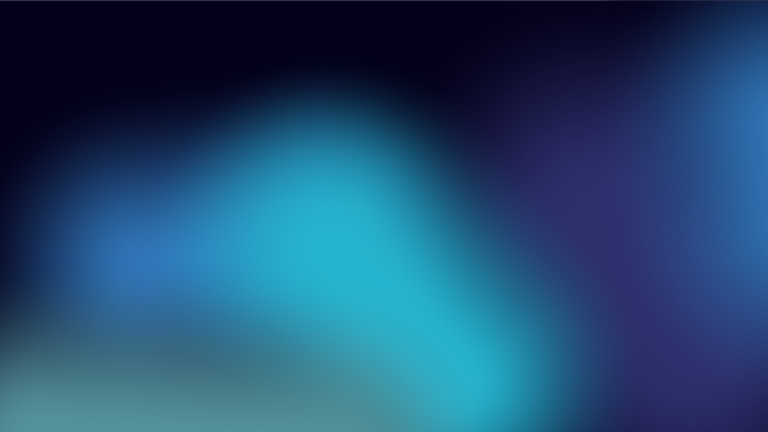
Write a WebGL 2 fragment shader that draws this background.

```glsl
#version 300 es
precision highp float;
// Soft aurora-like mesh gradient: blurred capsules of indigo, blue, cyan and
// sage are blended back to front over a night sky. Lengths are in canvas heights.

#define NIGHT vec3(0.012, 0.0, 0.10)
#define INDIGO vec3(0.175, 0.185, 0.42)
#define AZURE vec3(0.19, 0.46, 0.72)
#define CYAN vec3(0.145, 0.705, 0.81)
#define SAGE vec3(0.33, 0.57, 0.60)
#define RIM vec3(0.27, 0.25, 0.33)
#define RIM_WIDTH 0.0025
#define DITHER 0.004

uniform vec2 u_resolution;
out vec4 fragColor;

float hash(vec2 p) {
    return fract(sin(dot(p, vec2(12.9898, 78.233))) * 43758.5453);
}

// Distance from p to the segment a-b.
float segmentDistance(vec2 p, vec2 a, vec2 b) {
    vec2 ab = b - a;
    float t = clamp(dot(p - a, ab) / dot(ab, ab), 0.0, 1.0);
    return length(p - a - ab * t);
}

// Capsule whose coverage is one half at the radius, fading over +-softness.
float glow(vec2 p, vec2 a, vec2 b, float radius, float softness) {
    float d = segmentDistance(p, a, b);
    return 1.0 - smoothstep(radius - softness, radius + softness, d);
}

void main() {
    vec2 p = gl_FragCoord.xy / u_resolution.y;
    p.x += 0.5 * (16.0 / 9.0 - u_resolution.x / u_resolution.y);

    // Right side: indigo veil with an azure glow at the edge.
    vec3 color = NIGHT;
    color = mix(color, INDIGO, glow(p, vec2(1.39, 0.50), vec2(1.60, 0.19), 0.30, 0.25));
    color = mix(color, AZURE, glow(p, vec2(1.83, 0.71), vec2(1.865, 0.50), 0.24, 0.24));

    // Left side: azure shoulder, cyan heart, then sage along the floor.
    color = mix(color, AZURE, glow(p, vec2(0.325, 0.39), vec2(0.70, 0.44), 0.21, 0.22));
    color = mix(color, CYAN, glow(p, vec2(0.775, 0.42), vec2(1.04, 0.12), 0.25, 0.22));
    color = mix(color, SAGE, glow(p, vec2(0.09, -0.02), vec2(0.76, -0.06), 0.23, 0.20));

    // Hairline along the top, weaker toward the right.
    float pixel = 1.0 / u_resolution.y;
    float rim = clamp((p.y - 1.0 + RIM_WIDTH) / pixel + 0.5, 0.0, 1.0);
    color = mix(color, RIM, rim * mix(0.8, 0.4, smoothstep(1.38, 1.44, p.x)));

    // Faint grain hides banding in the slow gradients.
    color += (hash(gl_FragCoord.xy) - 0.5) * DITHER;
    fragColor = vec4(clamp(color, 0.0, 1.0), 1.0);
}
```
